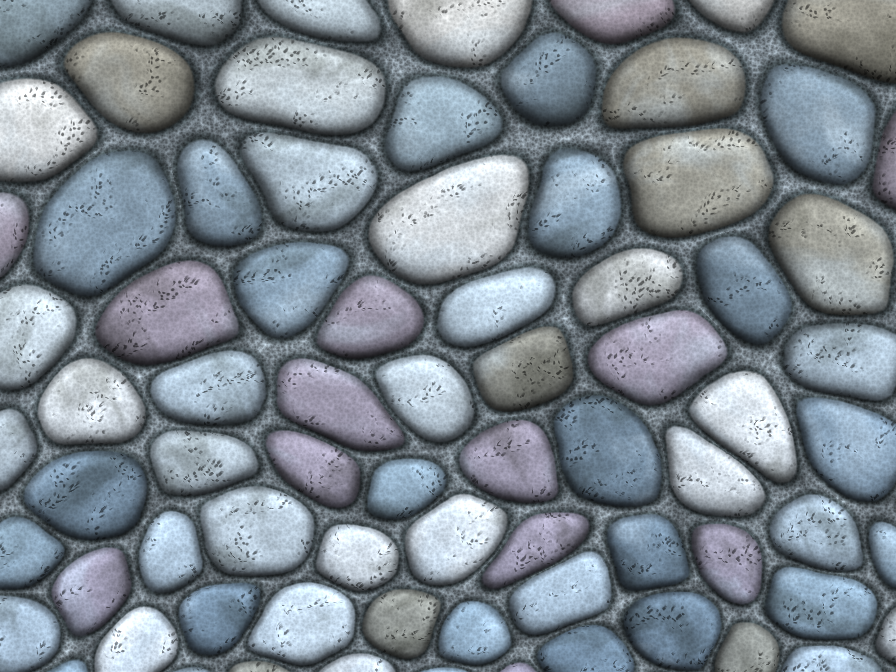
Give the GLSL for this texture, as a Shadertoy shader.

```glsl
// Wall of rounded river stones set in grey mortar, smaller towards the bottom.

vec2 hash2(vec2 c) {
    return fract(sin(vec2(dot(c, vec2(127.1, 311.7)), dot(c, vec2(269.5, 183.3)))) * 43758.5);
}

// Distance to the nearest scattered point
float cellular(vec2 p) {
    vec2 base = floor(p);
    float nearest = 4.0;
    for (int y = -1; y <= 1; y++)
    for (int x = -1; x <= 1; x++) {
        vec2 cell = base + vec2(x, y);
        vec2 r = cell + hash2(cell) - p;
        nearest = min(nearest, dot(r, r));
    }
    return sqrt(nearest);
}

// Layered, warped sines for stains and veins
float ripple(vec2 p) {
    float sum = 0.0, amp = 0.5;
    for (int i = 0; i < 5; i++) {
        p = mat2(1.4, 1.1, -1.1, 1.4) * p + 0.8 * sin(p.yx) + 1.7;
        sum += amp * sin(p.x + sin(p.y));
        amp *= 0.6;
    }
    return sum;
}

// Stone centre in xy, growth weight in z
vec3 stoneSite(vec2 cell) {
    vec2 jitter = 0.6 * (hash2(cell) - 0.5);
    return vec3(cell + 0.5 + jitter + vec2(0.5 * mod(cell.y, 2.0), 0.0),
                0.3 * hash2(cell + 71.0).x);
}

vec3 stoneColour(float pick) {
    vec3 tones[8] = vec3[8](
        vec3(0.57, 0.66, 0.74), vec3(0.73, 0.80, 0.86), vec3(0.88, 0.90, 0.92),
        vec3(0.65, 0.62, 0.69), vec3(0.62, 0.62, 0.59), vec3(0.49, 0.57, 0.64),
        vec3(0.61, 0.70, 0.77), vec3(0.81, 0.86, 0.90));
    return tones[int(pick * 7.99)];
}

void mainImage(out vec4 fragColor, in vec2 fragCoord) {
    vec2 p = fragCoord / iResolution.y;

    // Log-polar layout makes the stones grow upwards without shear
    vec2 ray = vec2(p.x - 0.5 * iResolution.x / iResolution.y, p.y + 1.47);
    float size = 0.068 * length(ray);
    vec2 q = vec2(0.8 * atan(ray.x, ray.y), log(length(ray))) / 0.068;
    q += 0.16 * sin(1.4 * q.yx + vec2(0.0, 2.0)) + 0.012 * sin(9.0 * q.yx + vec2(1.0, 4.0));

    // Owning stone of a weighted cell diagram
    vec2 base = floor(q), id = base, toStone = vec2(0.0);
    float best = 100.0;
    for (int y = -2; y <= 2; y++)
    for (int x = -2; x <= 2; x++) {
        vec2 cell = base + vec2(x, y);
        vec3 site = stoneSite(cell);
        vec2 r = site.xy - q;
        float power = dot(r, r) - site.z;
        if (power < best) { best = power; id = cell; toStone = r; }
    }

    // Soft minimum of the border distances rounds the corners
    float sum = 0.0;
    vec2 inward = vec2(0.0);
    for (int y = -2; y <= 2; y++)
    for (int x = -2; x <= 2; x++) {
        vec2 cell = base + vec2(x, y);
        if (cell == id) continue;
        vec3 site = stoneSite(cell);
        vec2 r = site.xy - q, across = r - toStone;
        float border = (dot(r, r) - site.z - best) / (2.0 * length(across));
        float w = exp(-9.5 * border);
        sum += w;
        inward -= w * normalize(across);
    }
    inward /= sum;
    float depth = -log(sum) / 9.5 - 0.026 + 0.008 * ripple(q * 4.0);

    // Surface detail
    vec2 seed = hash2(id + 19.0);
    float stain = ripple(1.6 * q + 30.0 * seed);
    float mottle = ripple(5.0 * q + 50.0 * seed.yx);
    float grain = cellular(p * 150.0) + 0.6 * cellular(p * 260.0) - 0.72;
    float pits = 1.0 - smoothstep(0.1, 0.36, cellular(p * 105.0 + mottle));

    // Stone colour with chalky bloom, grey-brown stains and clustered pits
    vec3 stone = stoneColour(seed.x) * (0.94 + 0.12 * seed.y);
    stone = mix(stone, vec3(0.80, 0.87, 0.93), 0.42 * smoothstep(0.0, 0.9, stain));
    stone = mix(stone, stone * vec3(0.72, 0.72, 0.70), 0.8 * smoothstep(0.1, 0.9, -stain));
    stone *= mix(vec3(0.96, 1.0, 1.04), vec3(1.01, 1.0, 0.98), p.y);
    stone *= 1.0 + 0.09 * mottle;
    stone *= 1.0 - 0.5 * pits * smoothstep(0.15, 0.7, mottle - 0.3 * stain);
    stone *= 1.0 + 0.17 * grain;

    // Domed light from above, with darkened rims
    float slope = 1.25 * pow(1.0 - clamp(depth / 0.3, 0.0, 1.0), 2.2);
    vec3 normal = normalize(vec3(-inward * slope, 0.9));
    float light = max(dot(normal, normalize(vec3(0.1, 0.6, 0.8))), 0.0);
    stone *= (0.27 + 0.91 * light) * mix(0.66, 1.0, smoothstep(0.0, 0.09, depth));

    // Gritty mortar, shadowed beside and below the stones
    float nearStone = smoothstep(-0.085, 0.005, depth);
    vec3 mortar = mix(vec3(0.47, 0.51, 0.54), vec3(0.18, 0.21, 0.22), nearStone);
    mortar *= (1.0 + 0.6 * grain) * (1.0 + 0.25 * ripple(q * 4.0));
    mortar *= 1.0 - 0.4 * inward.y * smoothstep(-0.04, 0.0, depth);

    float blur = max(0.012, 1.0 / (iResolution.y * size));
    vec3 colour = mix(mortar, stone, smoothstep(-blur, blur, depth));
    fragColor = vec4(clamp(colour, 0.0, 1.0), 1.0);
}
```
